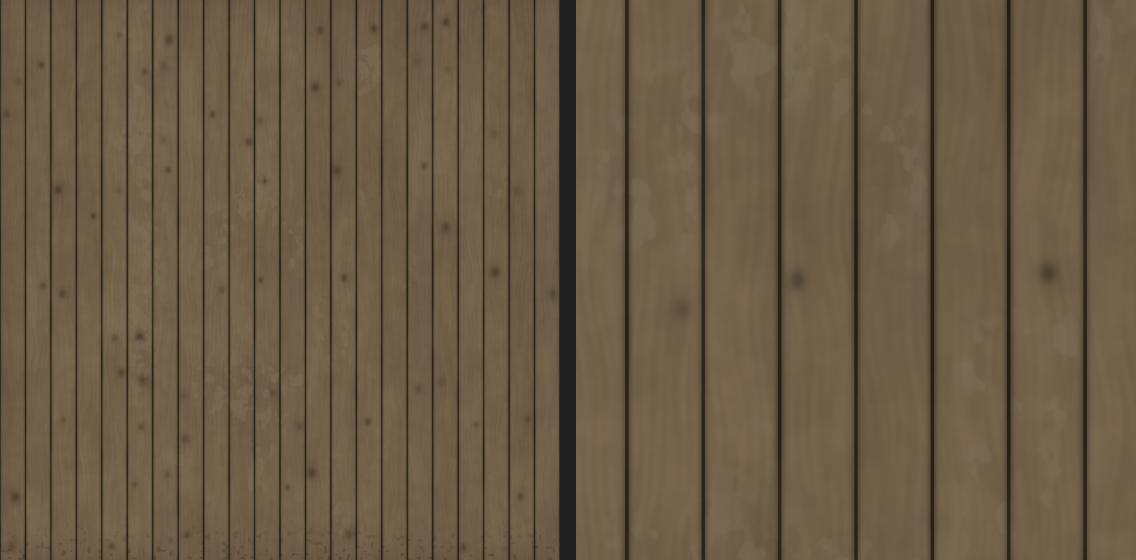
Left: the whole. Right: its middle third, enlarged.
This texture is drawn by a WebGL 2 fragment shader. Its source:

```glsl
#version 300 es
precision highp float;
// Draws a wall of narrow, weathered brown vertical planks with dark seams and knots.
uniform vec2 u_resolution;
out vec4 fragColor;

const float PLANKS = 22.0;
const vec3 PALE_WOOD = vec3(0.475, 0.405, 0.308);
const vec3 DEEP_WOOD = vec3(0.405, 0.342, 0.258);
const vec3 KNOT_BROWN = vec3(0.24, 0.20, 0.15);
const vec3 SEAM_DARK = vec3(0.135, 0.112, 0.082);
const vec3 SCRAPED = vec3(0.50, 0.45, 0.37);

float hash(vec2 p) {
  vec3 q = fract(p.xyx * 0.1031);
  q += dot(q, q.yzx + 33.33);
  return fract((q.x + q.y) * q.z);
}

// Smooth cellular noise: random cell values blended by distance, 0 to 1.
float cellNoise(vec2 p) {
  vec2 cell = floor(p);
  float total = 0.0, weight = 0.0;
  for (int y = -1; y <= 1; y++) {
    for (int x = -1; x <= 1; x++) {
      vec2 id = cell + vec2(x, y);
      vec2 site = id + 0.2 + 0.6 * vec2(hash(id), hash(id + 57.0));
      vec2 d = p - site;
      float w = exp(-5.0 * dot(d, d));
      total += w * hash(id + 113.0);
      weight += w;
    }
  }
  return total / weight;
}

// Layers of cellular noise, centred on zero.
float clouds(vec2 p, int layers) {
  float sum = 0.0, amplitude = 1.0;
  for (int i = 0; i < layers; i++) {
    sum += amplitude * (cellNoise(p) - 0.5);
    p = mat2(1.6, 1.2, -1.2, 1.6) * p + 17.3;
    amplitude *= 0.55;
  }
  return sum;
}

// Long fibres plus wavy growth lines along one plank.
float grain(vec2 p, float seed) {
  float bend = 0.10 * sin(p.y * 0.9 + seed * 40.0) + 0.05 * sin(p.y * 2.3 + seed * 71.0);
  float x = p.x + bend;
  float broad = cellNoise(vec2(x * 6.0 + seed * 90.0, p.y * 0.35)) - 0.5;
  float fine = cellNoise(vec2(x * 14.0, p.y * 0.9 + seed * 60.0)) - 0.5;
  float rings = sin(x * 38.0 + 3.0 * sin(p.y * 0.5 + seed * 30.0));
  return 0.45 * broad + 0.75 * fine + 0.10 * rings;
}

// At most one soft round knot in each two-plank-high slot.
float knot(vec2 p) {
  vec2 slot = vec2(floor(p.x), floor(p.y * 0.5));
  float present = step(hash(slot + 211.0), 0.24);
  vec2 center = vec2(mix(0.2, 0.8, hash(slot + 19.0)), mix(0.4, 1.6, hash(slot + 37.0)));
  vec2 d = p - slot * vec2(1.0, 2.0) - center;
  float radius = mix(0.09, 0.17, hash(slot + 83.0));
  float dist = length(d * vec2(1.0, 0.85)) / radius;
  float strength = mix(0.25, 0.75, hash(slot + 149.0));
  return present * strength * (0.75 * exp(-dist * dist) + 0.25 * exp(-0.3 * dist * dist));
}

// Ragged patches where the surface has been rubbed pale.
float scrapes(vec2 p) {
  float area = smoothstep(0.74, 0.90, cellNoise(p * vec2(0.65, 0.38) + 41.0));
  float flakes = smoothstep(0.05, 0.30, clouds(p * vec2(3.2, 2.2), 3));
  return area * flakes;
}

void main() {
  vec2 uv = gl_FragCoord.xy / u_resolution;
  vec2 p = uv * PLANKS;
  float plank = floor(p.x);
  float seed = hash(vec2(plank, 7.0));
  float pixel = PLANKS / u_resolution.x;

  // Wood tone: stains, plank differences and fibres
  float stain = clouds(p * vec2(0.42, 0.26), 3);
  float plankStain = clouds(vec2(p.x * 0.8 + seed * 80.0, p.y * 0.45), 3);
  float mottle = clouds(p * 3.5 + 9.0, 3);
  float tone = 0.60 + 0.35 * stain + 0.35 * plankStain + 0.22 * mottle;
  tone += 0.30 * (seed - 0.5) + 0.42 * grain(p, seed);
  vec3 color = mix(DEEP_WOOD, PALE_WOOD, clamp(tone, -0.5, 1.4));

  // Knots, scrapes and specks near the foot
  color = mix(color, KNOT_BROWN, knot(p));
  color = mix(color, SCRAPED, 0.38 * scrapes(p));
  float foot = smoothstep(0.09, 0.0, uv.y);
  float speck = smoothstep(0.72, 0.92, cellNoise(p * 7.0));
  color = mix(color, KNOT_BROWN, 0.35 * foot * speck);

  // Slightly darker rim of the wall
  vec2 rim = min(uv, 1.0 - uv);
  color *= 1.0 - 0.07 * exp(-22.0 * min(rim.x, rim.y));

  // Seams: narrow dark core inside a soft shadow
  float seamDist = abs(p.x - floor(p.x + 0.5));
  float wear = cellNoise(vec2(floor(p.x + 0.5) * 5.0, p.y * 0.7));
  float core = 1.0 - smoothstep(0.020 - 0.5 * pixel, 0.024 + 0.5 * pixel, seamDist);
  float shadow = exp(-pow(seamDist / 0.060, 2.0));
  color *= 1.0 - mix(0.22, 0.38, wear) * shadow;
  color = mix(color, SEAM_DARK, core * mix(0.75, 1.0, wear));

  fragColor = vec4(color, 1.0);
}
```
